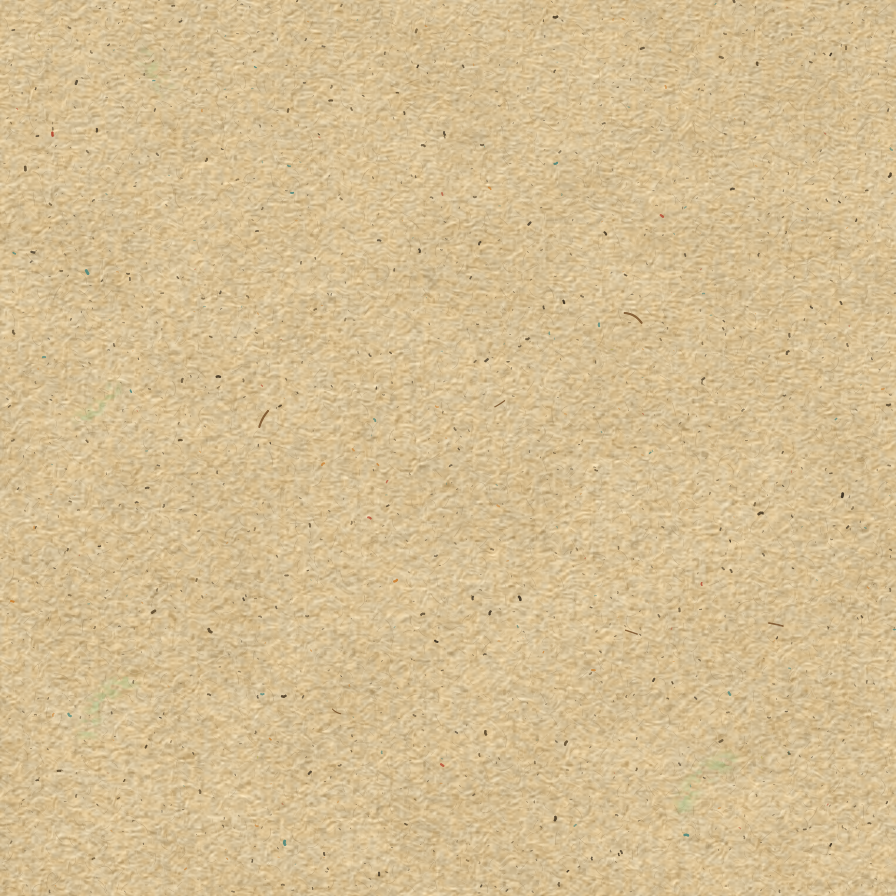
Reproduce this texture procedurally as a Shadertoy shader.

```glsl
// Recycled kraft paper: a lit pulp relief of warped noise over soft mottling,
// with fine hairs, dark and coloured flecks and a few faint green smears.
// Strands of every kind come from one function scattered on jittered grids.

#define PAPER vec3(0.848, 0.756, 0.587)
#define TONE_STEP vec3(0.043, 0.047, 0.051)
#define WARMTH vec3(0.009, 0.000, -0.012)
#define PULP_SCALE vec2(150.0, 215.0)
#define RELIEF 3.3
#define GRAIN 2.4
#define PITS 1.5
#define MOTTLE 1.5
#define HAIR_STRENGTH 0.26
#define FLECK_STRENGTH 0.85
#define SMEAR_STRENGTH 0.45

float hash(vec2 p) {
    return fract(sin(dot(p, vec2(127.1, 311.7))) * 43758.5);
}

float noise(vec2 p) {
    vec2 cell = floor(p), f = fract(p);
    f = f * f * (3.0 - 2.0 * f);
    float low = mix(hash(cell), hash(cell + vec2(1, 0)), f.x);
    float high = mix(hash(cell + vec2(0, 1)), hash(cell + vec2(1, 1)), f.x);
    return mix(low, high, f.y);
}

float fbm(vec2 p) {
    float sum = 0.0, gain = 0.5;
    for (int i = 0; i < 4; i++) {
        sum += gain * noise(p);
        p = mat2(1.6, 1.2, -1.2, 1.6) * p + 17.3;
        gain *= 0.5;
    }
    return sum;
}

// Height of the pulp: short warped ridges lying mostly sideways
float pulpHeight(vec2 uv) {
    vec2 warp = vec2(noise(uv * 75.0), noise(uv * 75.0 + 31.0)) - 0.5;
    vec2 p = uv * PULP_SCALE + 2.2 * warp;
    return 0.6 * noise(p) + 0.4 * noise(p * 1.8 + 9.0);
}

// One bent strand in some cells of a grid; halfLength and width are in cells.
// Returns its coverage and a random number that identifies it.
vec2 strand(vec2 uv, float cells, float density, float halfLength,
            float width, float spread, float soft, float seed) {
    vec2 p = uv * cells, cell = floor(p);
    vec2 key = cell + seed * 19.7;
    float id = hash(key + 3.1);
    float size = mix(0.4, 1.0, hash(key + 5.7));
    vec2 jitter = vec2(hash(key + 7.3), hash(key + 11.9)) - 0.5;
    float margin = max(0.0, 0.9 - 2.0 * halfLength);
    vec2 q = p - cell - 0.5 - jitter * margin;

    float angle = (hash(key + 13.3) - 0.5) * spread;
    float c = cos(angle), s = sin(angle);
    q = mat2(c, -s, s, c) * q;
    float along = clamp(q.x, -halfLength * size, halfLength * size);
    q.y += (hash(key + 17.1) - 0.5) * along * along / halfLength;
    q.x -= along;

    float pixel = cells / iResolution.y;
    float edge = max(soft * width, 0.6 * pixel);
    float radius = width * size;
    float mask = 1.0 - smoothstep(radius - edge, radius + edge, length(q));
    return vec2(mask * step(hash(key + 23.9), density), id);
}

// Mostly dark brown, with rare dyed scraps
vec3 fleckColor(float id) {
    vec3 color = mix(vec3(0.17, 0.13, 0.08), vec3(0.42, 0.33, 0.19), fract(id * 7.0));
    color = mix(color, vec3(0.80, 0.48, 0.15), step(0.83, id));
    color = mix(color, vec3(0.70, 0.22, 0.14), step(0.89, id));
    color = mix(color, vec3(0.27, 0.52, 0.48), step(0.93, id));
    return mix(color, vec3(0.68, 0.66, 0.20), step(0.98, id));
}

void mainImage(out vec4 fragColor, in vec2 fragCoord) {
    vec2 uv = fragCoord / iResolution.y;

    // Pulp lit from the upper left, fine grain, dark pits and broad mottling
    vec2 toLight = vec2(-0.0013, 0.0024);
    float relief = pulpHeight(uv) - pulpHeight(uv + toLight);
    float grain = noise(uv * vec2(270.0, 350.0) + 40.0) - 0.5;
    float pits = smoothstep(0.68, 0.95, noise(uv * vec2(190.0, 240.0) + 90.0));
    float mottle = fbm(uv * vec2(15.0, 19.0)) - 0.47;
    float tone = RELIEF * relief + GRAIN * grain - PITS * pits + MOTTLE * mottle;
    float warmth = 4.0 * (noise(uv * 130.0 + 70.0) - 0.5);
    vec3 color = PAPER + TONE_STEP * tone + WARMTH * warmth;

    // Fine hairs, pale and dark
    for (int i = 0; i < 4; i++) {
        float layer = float(i);
        vec2 hair = strand(uv, 38.0 + 9.0 * layer, 0.55, 0.32, 0.022, 5.0, 0.5, layer + 1.0);
        vec3 hairColor = hair.y > 0.5 ? vec3(0.95, 0.88, 0.75) : vec3(0.55, 0.45, 0.30);
        color = mix(color, hairColor, HAIR_STRENGTH * hair.x);
    }

    // Green smears broken up by the pulp
    for (int i = 0; i < 2; i++) {
        vec2 smear = strand(uv, 3.0, 0.4, 0.16, 0.035, 2.0, 1.0, float(i) + 8.0);
        float broken = smoothstep(0.25, 0.75, noise(uv * vec2(150.0, 210.0)));
        color = mix(color, vec3(0.62, 0.76, 0.52), SMEAR_STRENGTH * smear.x * broken);
    }

    // Flecks, from many faint specks to a few larger scraps
    for (int i = 0; i < 4; i++) {
        float layer = float(i);
        float cells = 62.0 / (1.0 + 0.45 * layer);
        vec2 fleck = strand(uv, cells, 0.25 - 0.06 * layer, 0.055, 0.045, 6.3, 0.4, layer + 12.0);
        float strength = FLECK_STRENGTH * mix(0.5, 1.0, layer / 3.0);
        color = mix(color, fleckColor(fleck.y), strength * fleck.x);
    }

    // Rare long brown splinters
    vec2 splinter = strand(uv, 12.0, 0.06, 0.14, 0.016, 6.3, 0.4, 21.0);
    color = mix(color, vec3(0.45, 0.29, 0.13), 0.8 * splinter.x);

    fragColor = vec4(clamp(color, 0.0, 1.0), 1.0);
}
```
